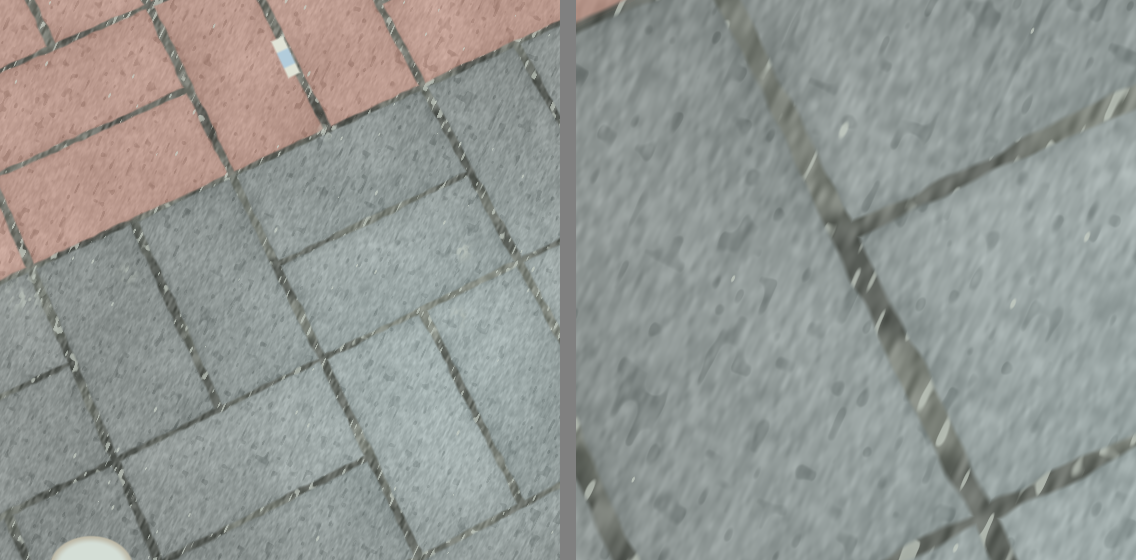
Left, the full canvas; right, a detail of the centre.
Write a WebGL 2 fragment shader that draws this texture.

```glsl
#version 300 es
precision highp float;
uniform vec2 u_resolution;
out vec4 fragColor;

#define JOINT_HALF vec2(0.019, 0.0135)
#define JOINT_DARK vec3(0.32, 0.335, 0.315)
#define JOINT_DUST vec3(0.54, 0.56, 0.52)
#define DEBRIS vec3(0.78, 0.81, 0.77)
#define GREY_BRICK vec3(0.555, 0.58, 0.572)
#define PINK_BRICK vec3(0.745, 0.615, 0.57)
#define GRAIN 0.15
#define MOTTLE 0.11
#define STREAK_DIR vec2(0.42, 0.907)
#define GLARE_CENTRE vec2(0.80, 0.34)
#define SPECK_CHANCE 0.10

// Plane of the paving: block coordinates to canvas, in slight perspective
const mat3 BLOCK_TO_CANVAS = mat3(0.360, 0.179, 0.024,
                                  0.138, -0.3425, -0.040,
                                  0.414, 0.6875, 1.0);

float hash(vec2 p) {
    vec3 q = fract(p.xyx * vec3(0.1031, 0.1030, 0.0973));
    q += dot(q, q.yzx + 33.33);
    return fract((q.x + q.y) * q.z);
}

float noise(vec2 p) {
    vec2 i = floor(p), f = fract(p);
    f = f * f * (3.0 - 2.0 * f);
    return mix(mix(hash(i), hash(i + vec2(1, 0)), f.x),
               mix(hash(i + vec2(0, 1)), hash(i + vec2(1, 1)), f.x), f.y);
}

float fbm(vec2 p) {
    float sum = 0.0, amp = 0.5;
    for (int i = 0; i < 4; i++) {
        sum += amp * noise(p);
        p = mat2(1.6, 1.2, -1.2, 1.6) * p + 7.3;
        amp *= 0.5;
    }
    return sum;
}

// Coordinates across and along a direction
vec2 alongDir(vec2 p, vec2 dir) {
    return vec2(p.x * dir.y - p.y * dir.x, dot(p, dir));
}

// Small elongated flecks, one chance per jittered grid cell
float flecks(vec2 p, float density, float chance) {
    vec2 cell = floor(p * density);
    vec2 centre = 0.25 + 0.5 * vec2(hash(cell + 11.0), hash(cell + 47.0));
    vec2 d = (fract(p * density) - centre) * vec2(1.6, 1.0);
    float radius = mix(0.05, 0.16, hash(cell + 83.0));
    return step(hash(cell + 5.0), chance) * smoothstep(radius, radius * 0.4, length(d));
}

// Pale splashes: soft spots broken up by noise
float splashes(vec2 p) {
    const vec2 spots[5] = vec2[5](vec2(0.05, 0.475), vec2(0.228, 0.512),
        vec2(0.818, 0.432), vec2(0.825, 0.552), vec2(0.585, 0.768));
    float mask = 0.0;
    for (int i = 0; i < 5; i++) {
        float size = i == 0 ? 0.032 : 0.015;
        mask = max(mask, exp(-pow(length(p - spots[i]) / size, 2.0)));
    }
    return mask * smoothstep(0.45, 0.75, noise(alongDir(p, STREAK_DIR) * vec2(170.0, 90.0)));
}

void main() {
    vec2 p = gl_FragCoord.xy / u_resolution;
    float px = 1.0 / min(u_resolution.x, u_resolution.y);
    vec2 streak = alongDir(p, STREAK_DIR);

    // Basket weave: pairs of bricks turn with the parity of the block
    vec3 h = inverse(BLOCK_TO_CANVAS) * vec3(p, 1.0);
    vec2 block = h.xy / h.z;
    float parity = mod(floor(block.x) + floor(block.y), 2.0);
    vec2 split = parity < 0.5 ? vec2(1.0, 2.0) : vec2(2.0, 1.0);
    vec2 brick = floor(block * split) + 37.0 * parity;
    vec2 edge = abs(fract(block * split + 0.5) - 0.5) / split;

    // Joints with uneven width
    float wobble = (noise(p * 60.0) - 0.5) * 0.010 + (noise(p * 9.0 + 20.0) - 0.5) * 0.008;
    vec2 gap = edge - JOINT_HALF - wobble;
    float jointDist = min(gap.x, gap.y);
    float soft = 0.004 + 2.0 * px;
    float joint = 1.0 - smoothstep(-soft, soft, jointDist);

    // Brick faces: tone per brick, mottling, smeared grain
    bool pink = block.y < 0.0;
    vec3 face = pink ? PINK_BRICK : GREY_BRICK;
    float tone = (hash(brick + 3.0) - 0.5) * 0.045;
    tone += (fbm(p * 9.0 + brick * 5.0) - 0.47) * MOTTLE;
    float grain = 0.6 * noise(streak * vec2(260.0, 95.0))
                + 0.4 * noise(streak * vec2(420.0, 170.0) + 9.0);
    tone += (grain - 0.5) * GRAIN * (pink ? 0.65 : 1.0);
    tone -= 0.05 * exp(-max(jointDist, 0.0) * 45.0);
    float pits = smoothstep(0.76, 0.90, noise(streak * vec2(130.0, 75.0) + 31.0));
    tone -= 0.07 * pits;

    // Sheen on the grey bricks
    float glare = exp(-dot(p - GLARE_CENTRE, p - GLARE_CENTRE) * 7.0);
    face += tone + (pink ? 0.0 : 0.115 * glare - 0.015);
    face += vec3(-0.1, 0.4, 0.5) * 0.05 * (pink ? 0.0 : glare);

    // Joint filling: dark sand, dust and streaked debris
    float dust = smoothstep(0.35, 0.75, noise(p * 14.0 + 4.0)) * 0.55 + 0.35 * glare;
    vec3 filling = mix(JOINT_DARK, JOINT_DUST, clamp(dust, 0.0, 1.0));
    filling += (noise(streak * vec2(230.0, 80.0) + 60.0) - 0.5) * 0.22;
    float debris = smoothstep(0.72, 0.88, noise(streak * vec2(210.0, 60.0) + 90.0));
    filling = mix(filling, DEBRIS, debris * 0.75);
    vec3 color = mix(face, filling, joint * 0.92);

    // Loose flecks and splashes
    color = mix(color, DEBRIS, 0.75 * flecks(streak * vec2(1.5, 1.0), 21.0, SPECK_CHANCE));
    color = mix(color, DEBRIS, 0.65 * splashes(p));

    // Paper scrap lying by a joint
    vec2 scrap = alongDir(p - vec2(0.510, 0.898), vec2(-0.43, 0.903));
    vec2 scrapGap = abs(scrap) - vec2(0.0105, 0.035);
    float scrapMask = 1.0 - smoothstep(-0.002, 0.002 + px, max(scrapGap.x, scrapGap.y));
    float band = smoothstep(0.018, 0.012, abs(scrap.y + 0.002));
    vec3 scrapColor = mix(vec3(0.88, 0.89, 0.84), vec3(0.70, 0.80, 0.86), band);
    color = mix(color, scrapColor, scrapMask);

    // Pale rounded tip at the lower edge
    float tip = length((p - vec2(0.163, -0.015)) / vec2(0.075, 0.058));
    vec3 tipColor = mix(vec3(0.83, 0.87, 0.84), vec3(0.74, 0.72, 0.65), smoothstep(0.75, 1.0, tip));
    color = mix(color, tipColor, 1.0 - smoothstep(0.96, 1.03, tip));

    fragColor = vec4(clamp(color, 0.0, 1.0), 1.0);
}
```
